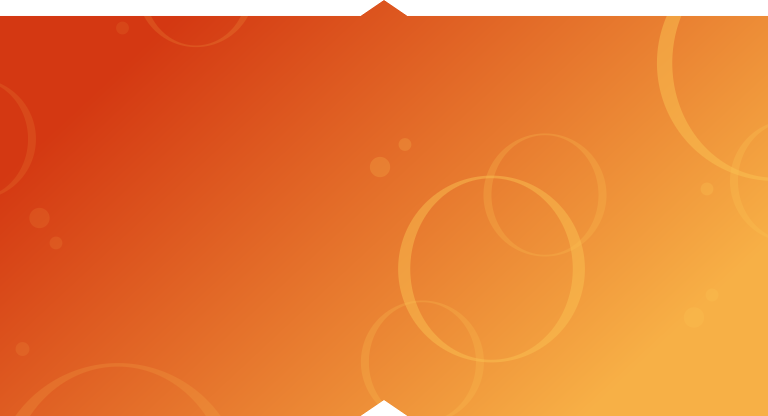
Reproduce this background procedurally as a WebGL 1 fragment shader.

```glsl
precision highp float;

uniform vec2 u_resolution;

#define EMBER vec3(0.83, 0.22, 0.07)
#define AMBER vec3(0.97, 0.69, 0.275)
#define GLOW vec3(0.98, 0.76, 0.32)
#define PAPER vec3(1.0)
#define GRADIENT_START vec2(0.156, 0.452)
#define GRADIENT_DIR vec2(0.68, -0.73)
#define GRADIENT_LENGTH 0.742
#define RING_HOLE vec2(0.87, 0.972)
#define STRIP_HEIGHT 0.0208
#define NOTCH_HALF_WIDTH 0.0305

// Coverage of the region where the signed distance is negative
float cover(float dist) {
  return clamp(0.5 - dist * u_resolution.x, 0.0, 1.0);
}

// Circle with an elliptical hole: thick sides, thin top and bottom
float ring(vec2 p, vec2 center, float radius) {
  vec2 d = p - center;
  float outer = length(d) - radius;
  float inner = (length(d / RING_HOLE) - radius) * 0.92;
  return cover(outer) * (1.0 - cover(inner));
}

float disc(vec2 p, vec2 center, float radius) {
  return cover(length(p - center) - radius);
}

// Large bubble with a smaller companion
float bubblePair(vec2 p, vec2 center, vec2 offset) {
  return max(disc(p, center, 0.0132), disc(p, center + offset, 0.0083));
}

void addGlow(inout vec3 color, float mask, float opacity) {
  color = mix(color, GLOW, mask * opacity);
}

void main() {
  // Canvas width is one unit
  vec2 p = gl_FragCoord.xy / u_resolution.x;
  float top = u_resolution.y / u_resolution.x;

  // Diagonal gradient
  float blend = dot(p - GRADIENT_START, GRADIENT_DIR) / GRADIENT_LENGTH;
  vec3 color = mix(EMBER, AMBER, clamp(blend, 0.0, 1.0));

  // Rings on the right
  addGlow(color, ring(p, vec2(0.7096, 0.2878), 0.0801), 0.25);
  addGlow(color, ring(p, vec2(0.5500, 0.0703), 0.0801), 0.25);
  addGlow(color, ring(p, vec2(1.0306, 0.3060), 0.0801), 0.30);
  addGlow(color, ring(p, vec2(0.6400, 0.1914), 0.1216), 0.48);
  addGlow(color, ring(p, vec2(1.0090, 0.4596), 0.1536), 0.50);

  // Fainter rings on the left
  addGlow(color, ring(p, vec2(0.2552, 0.5573), 0.0770), 0.16);
  addGlow(color, ring(p, vec2(-0.0326, 0.3607), 0.0794), 0.12);
  addGlow(color, ring(p, vec2(0.1536, -0.0951), 0.1640), 0.17);

  // Bubbles
  addGlow(color, bubblePair(p, vec2(0.4948, 0.3242), vec2(0.0325, 0.0293)), 0.22);
  addGlow(color, bubblePair(p, vec2(0.0514, 0.2578), vec2(0.0215, -0.0325)), 0.12);
  addGlow(color, bubblePair(p, vec2(0.9036, 0.1283), vec2(0.0235, 0.0293)), 0.28);
  addGlow(color, disc(p, vec2(0.9206, 0.2956), 0.0083), 0.30);
  addGlow(color, disc(p, vec2(0.1595, 0.5052), 0.0083), 0.10);
  addGlow(color, disc(p, vec2(0.0293, 0.0872), 0.0090), 0.12);

  // Top strip and bottom notch share one pointed profile
  float point = STRIP_HEIGHT * max(0.0, 1.0 - abs(p.x - 0.5) / NOTCH_HALF_WIDTH);
  float strip = cover(top - STRIP_HEIGHT + point - p.y);
  float notch = cover(p.y - point) * step(0.0001, point);
  color = mix(color, PAPER, max(strip, notch));

  gl_FragColor = vec4(color, 1.0);
}
```
